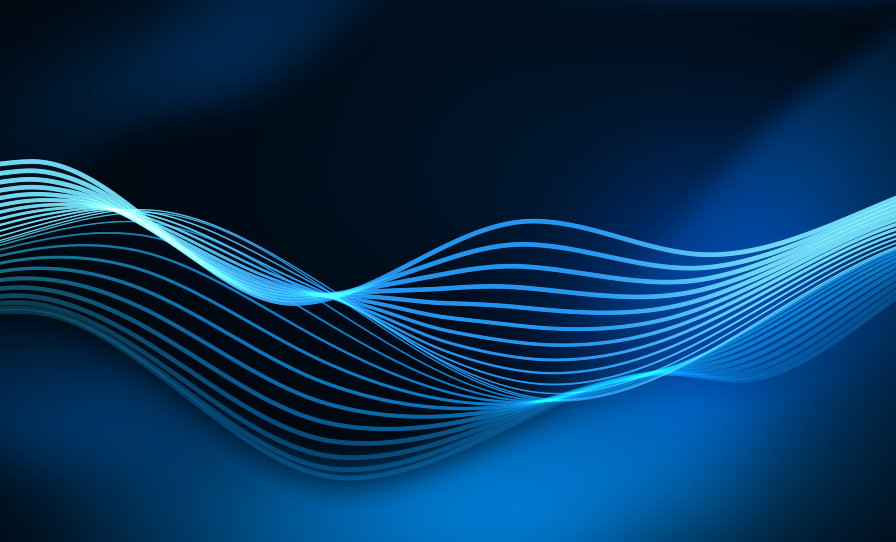
Give the GLSL for this background, as a Shadertoy shader.

```glsl
const int LINE_COUNT = 24;
const vec3 NIGHT = vec3(0.0, 0.026, 0.055);
const vec3 CYAN = vec3(0.46, 0.88, 0.98);
const vec3 AZURE = vec3(0.15, 0.61, 0.98);
const vec3 TEAL = vec3(0.10, 0.48, 0.60);
const vec3 OCEAN = vec3(0.04, 0.53, 0.85);

float hash(vec2 cell) {
    vec3 h = fract(vec3(cell.xyx) * 0.1031);
    h += dot(h, h.yzx + 33.33);
    return fract((h.x + h.y) * h.z);
}

float valueNoise(vec2 p) {
    vec2 cell = floor(p), f = fract(p);
    f = f * f * (3.0 - 2.0 * f);
    float low = mix(hash(cell), hash(cell + vec2(1, 0)), f.x);
    float high = mix(hash(cell + vec2(0, 1)), hash(cell + vec2(1, 1)), f.x);
    return mix(low, high, f.y);
}

// Rotated elliptical falloff
float glow(vec2 p, vec2 center, vec2 radius, float angle) {
    float c = cos(angle), s = sin(angle);
    vec2 q = mat2(c, -s, s, c) * (p - center) / radius;
    return exp(-dot(q, q));
}

float rise(float x, float start, float end, float amount) {
    return amount * smoothstep(start, end, x);
}

// Heights of the upper edge, the fold and the lower edge of the ribbon
vec3 ribbonGuides(float x) {
    float upper = 0.690 + rise(x, -0.05, 0.036, 0.012) + rise(x, 0.036, 0.328, -0.262)
                + rise(x, 0.328, 0.595, 0.152) + rise(x, 0.595, 0.792, -0.062)
                + rise(x, 0.792, 1.14, 0.162);
    float fold = 0.524 + rise(x, -0.104, 0.167, 0.090) + rise(x, 0.167, 0.630, -0.354)
               + rise(x, 0.630, 1.094, 0.315);
    float lower = 0.425 + rise(x, 0.026, 0.388, -0.307) + rise(x, 0.388, 0.749, 0.193)
                + rise(x, 0.749, 0.823, -0.013) + rise(x, 0.823, 1.12, 0.238);
    return vec3(upper, fold, lower);
}

// t runs 0..1 from the upper edge to the fold, 1..2 on to the lower edge
float strandHeight(float x, float t) {
    float twistShift = 0.024 * abs(sin(3.14159 * t));
    vec3 guides = ribbonGuides(x + twistShift);
    float bunching = 1.55 - 0.6 * smoothstep(0.06, 0.16, x) * (1.0 - smoothstep(0.32, 0.5, x));
    if (t < 1.0) return mix(guides.x, guides.y, 1.0 - pow(1.0 - t, bunching));
    float s = t - 1.0;
    return mix(guides.y, guides.z, mix(s, smoothstep(0.0, 1.0, s), 0.6));
}

vec3 strandColor(float x, float t) {
    float middle = smoothstep(0.13, 0.38, x) * (1.0 - smoothstep(0.62, 0.88, x));
    vec3 front = mix(CYAN, AZURE, middle);
    vec3 back = mix(TEAL, OCEAN, smoothstep(0.0, 0.3, x));
    return mix(front, back, smoothstep(0.9, 1.25, t));
}

vec3 background(vec2 p, float lowerEdge) {
    vec2 warped = p + 0.07 * (vec2(valueNoise(p * 4.0), valueNoise(p * 4.0 + 17.0)) - 0.5);
    vec3 color = NIGHT;

    // Upper sweeps
    float leftSweep = smoothstep(-0.04, 0.08, warped.y - 0.72 - 0.5 * (warped.x - 0.28));
    color += vec3(0.0, 0.11, 0.22) * leftSweep * glow(warped, vec2(0.41, 0.92), vec2(0.40, 0.15), 0.45);
    float rightSweep = smoothstep(-0.06, 0.06, 0.657 + 0.94 * (warped.x - 1.33) - warped.y);
    color += vec3(0.0, 0.12, 0.23) * rightSweep * glow(warped, vec2(1.55, 0.65), vec2(0.35, 0.36), 0.0);
    color += vec3(0.0, 0.08, 0.16) * glow(p, vec2(1.42, 1.02), vec2(0.35, 0.035), 0.0);

    // Haze behind the ribbon
    color += vec3(0.0, 0.05, 0.10) * glow(warped, vec2(1.03, 0.72), vec2(0.58, 0.35), 0.0);
    color += vec3(0.0, 0.09, 0.24) * glow(warped, vec2(1.31, 0.55), vec2(0.25, 0.20), 0.3);
    color += vec3(0.0, 0.15, 0.36) * glow(warped, vec2(1.34, 0.35), vec2(0.28, 0.18), 0.3);

    // Light pooled below the ribbon
    float below = 1.0 - smoothstep(-0.07, 0.08, p.y - lowerEdge);
    vec3 pool = vec3(0.0, 0.44, 0.74) * glow(warped, vec2(0.90, 0.07), vec2(0.56, 0.23), 0.15);
    pool += vec3(0.0, 0.15, 0.29) * glow(warped, vec2(0.16, 0.24), vec2(0.28, 0.16), -0.3);
    return color + pool * below;
}

void mainImage(out vec4 fragColor, in vec2 fragCoord) {
    vec2 p = fragCoord / iResolution.y;
    float aspect = iResolution.x / iResolution.y;
    float x = p.x / aspect;
    float pixel = 1.0 / iResolution.y;
    float stepX = 0.002;
    vec3 color = background(vec2(x * 1.652, p.y), ribbonGuides(x).z);

    // Strands, thinnest at the fold and fading towards the lower edge
    for (int i = LINE_COUNT - 1; i >= 0; i--) {
        float t = 2.0 * float(i) / float(LINE_COUNT - 1);
        float height = strandHeight(x, t);
        float slope = (strandHeight(x + stepX, t) - height) / (stepX * aspect);
        float dist = abs(p.y - height) / sqrt(1.0 + slope * slope);
        float halfWidth = mix(0.0012, 0.0044, smoothstep(0.0, 0.8, abs(t - 1.0)));
        float coverage = 1.0 - smoothstep(halfWidth - 0.6 * pixel, halfWidth + 0.6 * pixel, dist);
        float opacity = mix(0.95, 0.35, smoothstep(1.3, 2.0, t));
        vec3 strand = strandColor(x, t);
        color = mix(color, max(strand, color + 0.25 * strand), coverage * opacity);
    }
    fragColor = vec4(clamp(color, 0.0, 1.0), 1.0);
}
```
